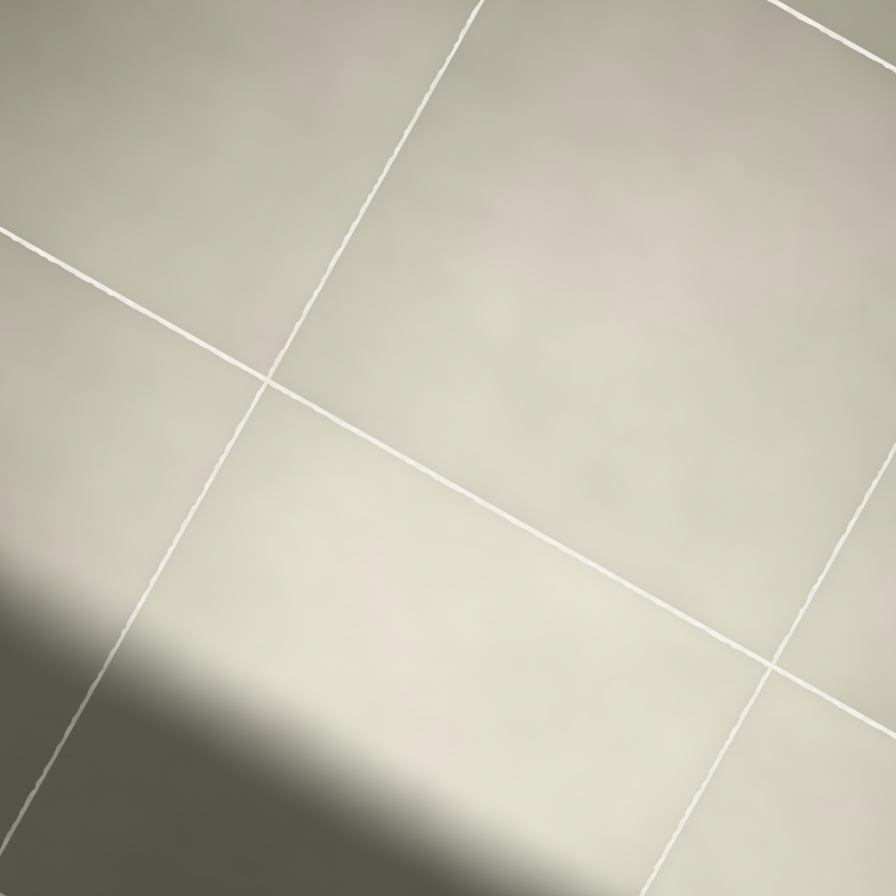
Write a Shadertoy shader that draws this texture.

```glsl
float hash(vec2 p) {
    return fract(sin(dot(p, vec2(127.1, 311.7))) * 43758.5453);
}

float noise(vec2 p) {
    vec2 i = floor(p), f = fract(p);
    f = f * f * (3.0 - 2.0 * f);
    return mix(mix(hash(i), hash(i + vec2(1, 0)), f.x),
               mix(hash(i + vec2(0, 1)), hash(i + vec2(1, 1)), f.x), f.y);
}

float fbm(vec2 p) {
    float sum = 0.0, amp = 0.5;
    for (int i = 0; i < 5; i++) {
        sum += amp * noise(p);
        p = mat2(1.6, 1.2, -1.2, 1.6) * p + 7.3;
        amp *= 0.5;
    }
    return sum;
}

// Coverage of a grout line whose width wavers along its length
float groutLine(float dist, float along, float halfWidth, float pixel) {
    float wobble = noise(vec2(along * 110.0, halfWidth * 900.0)) - 0.5;
    return 1.0 - smoothstep(-pixel, pixel, abs(dist + 0.0012 * wobble) - halfWidth - 0.001 * wobble);
}

void mainImage(out vec4 fragColor, in vec2 fragCoord) {
    vec2 uv = fragCoord / iResolution.xy;
    float pixel = 0.8 / iResolution.y;

    // Square tiles turned by about thirty degrees
    float tileSize = 0.647;
    vec2 local = uv - vec2(0.298, 0.5755);
    vec2 grid = vec2(dot(local, vec2(0.8703, -0.4924)), dot(local, vec2(0.4924, 0.8703))) / tileSize;
    vec2 tile = floor(grid);
    vec2 seam = (grid - floor(grid + 0.5)) * tileSize;

    // Pool of light fading towards the upper corners
    vec2 away = (uv - vec2(0.57, 0.27)) * vec2(1.1, 1.0);
    float light = 0.885 - 0.34 * dot(away, away);

    // Cloudy stone, shifted for each tile
    vec2 stone = grid + tile * vec2(5.3, 9.1);
    float cloud = fbm(stone * 3.0 + 4.0) - 0.48;
    float grain = fbm(stone * vec2(12.0, 17.0)) - 0.48;
    float blush = smoothstep(0.5, 0.72, fbm(stone * 4.0 + 31.0));
    light += 0.08 * cloud + 0.025 * grain + 0.012 * (hash(tile) - 0.5);
    vec3 color = light - vec3(0.0, 0.01, 0.08);
    color += blush * vec3(0.016, -0.006, 0.012);

    // Faint dark rim beside the joints
    float rim = min(abs(seam.x), abs(seam.y));
    color *= 1.0 - 0.04 * exp(-rim * 130.0);

    // Soft shadow across the lower left, parallel to the tiles
    float lit = smoothstep(-0.63, -0.43, grid.y + 0.02 * cloud);
    vec3 shade = vec3(0.33, 0.33, 0.29) + 0.04 * cloud + 0.015 * grain;
    color = mix(shade, color, lit);

    // Pale grout, worn thinner on the steep joints
    float steep = groutLine(seam.x, grid.y, 0.0023, pixel);
    float shallow = groutLine(seam.y, grid.x, 0.0028, pixel);
    float wear = 0.8 + 0.2 * noise(grid * 70.0);
    vec3 grout = mix(vec3(0.62, 0.61, 0.57), vec3(0.96, 0.95, 0.92), lit);
    color = mix(color, grout, max(steep * 0.9, shallow) * wear);

    fragColor = vec4(clamp(color, 0.0, 1.0), 1.0);
}
```
